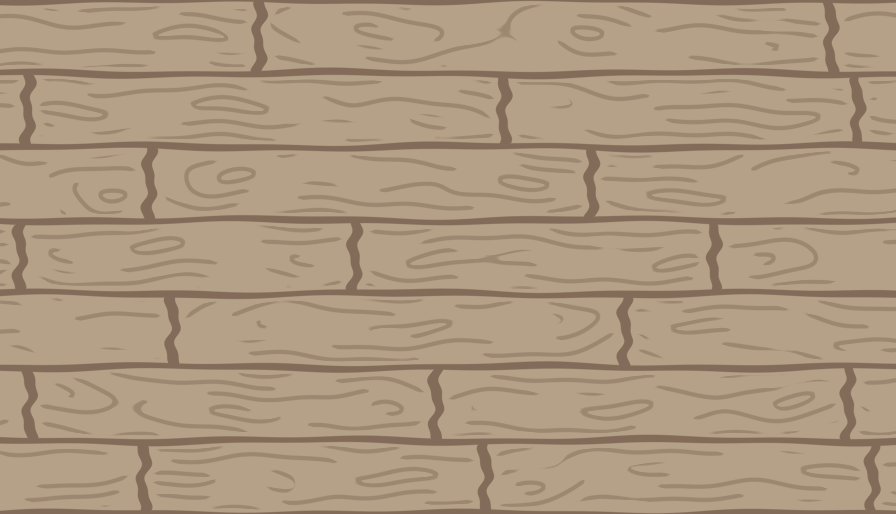
Reproduce this texture procedurally as a Shadertoy shader.

```glsl
// Seven rows of cartoon wooden planks with wobbly seams and hand-drawn knotty grain.

// Joint positions in each row, bottom to top, as fractions of the width
const vec3 JOINTS[7] = vec3[7](
    vec3(.160, .542, .974), vec3(.033, .487, .947), vec3(.193, .698, 1.2),
    vec3(.023, .396, .797), vec3(.167, .660, 1.2), vec3(.031, .562, .957),
    vec3(.289, .927, 1.2));

float hash(float n) {
    return fract(sin(n * 91.7 + 3.1) * 437.5);
}

// Stretched cellular distance to three knots, blended smoothly; one unit per ring
float grainField(vec2 p, float left, float right, float midY, float seed) {
    p.y += .006 * sin(p.x * 17. + seed * 2.3) + .003 * sin(p.x * 39. + seed * 5.1);
    p.x += .018 * sin(p.y * 55. + seed * 3.7);
    float sum = 0.;
    for (int i = 0; i < 3; i++) {
        float k = seed * 7. + float(i) * 1.37;
        float along = (float(i) + .2 + .6 * hash(k)) / 3.;
        vec2 knot = vec2(mix(left, right, along), midY + .055 * (hash(k + 2.) - .5));
        float stretch = mix(2., 6.5, hash(k + 4.));
        sum += exp(-65. * length((p - knot) / vec2(stretch, 1.)));
    }
    return -log(sum) / 65. / .022;
}

void mainImage(out vec4 fragColor, in vec2 fragCoord) {
    vec2 p = fragCoord / iResolution.y;
    float aspect = iResolution.x / iResolution.y;
    float aa = .8 / iResolution.y;

    // Horizontal seams: the nearest one wavers and decides the row
    float seam = round(p.y * 7.);
    float waver = .0028 * sin(p.x * 9. + seam * 2.4) + .0016 * sin(p.x * 23. + seam * 4.1);
    float above = p.y - seam / 7. - waver;
    float row = clamp(above > 0. ? seam : seam - 1., 0., 6.);
    float seamWidth = .0062 + .001 * sin(p.x * 14. + seam * 3.);
    float seamDist = abs(above);

    // Vertical joints: find the plank's two ends and the nearest joint
    float left = -.3 * aspect, right = 1.35 * aspect;
    float jointDist = 1., seed = row * 4.;
    for (int i = 0; i < 3; i++) {
        float phase = row * 2.7 + float(i) * 1.9;
        float joint = JOINTS[int(row)][i] * aspect;
        float wobble = .005 * sin(p.y * 75. + phase) + .0025 * sin(p.y * 150. + phase * 2.);
        float side = p.x - joint - wobble;
        jointDist = min(jointDist, abs(side));
        if (side > 0.) {
            left = joint;
            seed += 1.;
        } else {
            right = min(right, joint);
        }
    }
    float jointWidth = .0098 + .0015 * sin(p.y * 60. + seed);

    // Grain: contour lines of the field, at an even stroke width
    float midY = (row + .5) / 7.;
    float e = .001;
    float f = grainField(p, left, right, midY, seed);
    float fx = grainField(p + vec2(e, 0), left, right, midY, seed);
    float fy = grainField(p + vec2(0, e), left, right, midY, seed);
    float slope = max(length(vec2(fx - f, fy - f)) / e, 9.);
    float ring = floor(f);
    float lineDist = abs(f - ring - .5) / slope;

    // Strokes taper off at gaps and before the plank's borders
    float gaps = sin(p.x * 13. + ring * 2.4 + seed * 1.7 + p.y * 35.)
               + .6 * sin(p.x * 29. - ring * 1.3 + seed * 4.3);
    float ink = smoothstep(-.65, -.2, gaps)
              * smoothstep(.016, .036, jointDist)
              * smoothstep(.009, .018, seamDist);
    float strokeWidth = mix(-.002, .0041, ink);
    float grain = smoothstep(aa, -aa, lineDist - strokeWidth);

    // Colours
    vec3 wood = vec3(.71, .63, .53);
    vec3 grainBrown = vec3(.61, .53, .44);
    vec3 seamBrown = vec3(.51, .42, .35);
    float border = min(seamDist - seamWidth, jointDist - jointWidth);
    vec3 color = mix(wood, grainBrown, grain);
    color = mix(color, seamBrown, smoothstep(aa, -aa, border));
    fragColor = vec4(color, 1.);
}
```
